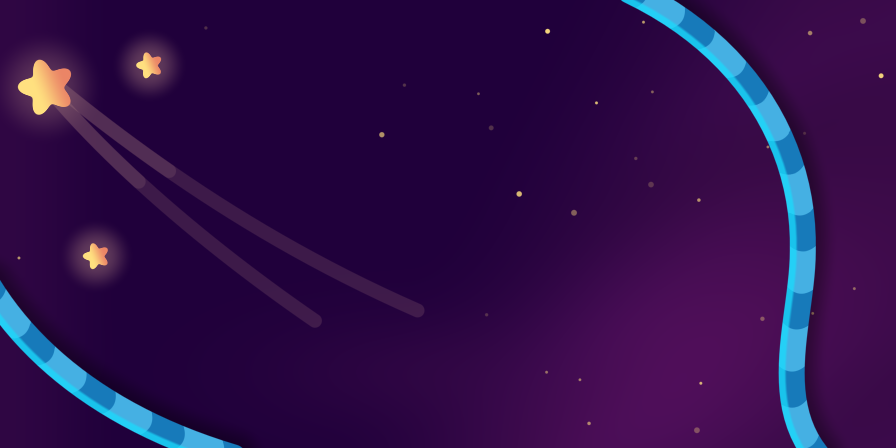
This background is drawn by a WebGL 1 fragment shader. Its source:

```glsl
precision highp float;
// Night sky with a shooting star, two glowing small stars and striped blue ropes.

uniform vec2 u_resolution;

#define ROPE_HALF_WIDTH 0.029
#define STRIPE_PERIOD 0.175
#define STRIPE_FILL 0.23
#define TRAIL_HALF_WIDTH 0.0155
#define SPECK_CELL 0.125
#define SPECK_DENSITY 0.42
#define CURVE_STEPS 24

const vec3 NIGHT = vec3(0.125, 0.0, 0.23);
const vec3 PURPLE = vec3(0.225, 0.04, 0.285);
const vec3 MAGENTA = vec3(0.33, 0.06, 0.36);
const vec3 MAUVE = vec3(0.60, 0.43, 0.47);
const vec3 ROPE_LIGHT = vec3(0.27, 0.69, 0.89);
const vec3 ROPE_DARK = vec3(0.09, 0.48, 0.73);
const vec3 ROPE_RIM = vec3(0.10, 0.86, 0.99);
const vec3 STAR_YELLOW = vec3(1.0, 0.88, 0.50);
const vec3 STAR_CORAL = vec3(0.92, 0.52, 0.40);

float pixel;

vec2 hash2(vec2 p) {
    vec3 q = fract(p.xyx * vec3(0.1031, 0.1030, 0.0973));
    q += dot(q, q.yzx + 33.33);
    return fract((q.xx + q.yz) * q.zy);
}

float corner(vec2 cell, vec2 f, vec2 o) {
    return dot(hash2(cell + o) * 2.0 - 1.0, f - o);
}

float gradientNoise(vec2 p) {
    vec2 i = floor(p), f = fract(p);
    vec2 u = f * f * (3.0 - 2.0 * f);
    return mix(mix(corner(i, f, vec2(0, 0)), corner(i, f, vec2(1, 0)), u.x),
               mix(corner(i, f, vec2(0, 1)), corner(i, f, vec2(1, 1)), u.x), u.y);
}

float fill(float d) { return 1.0 - smoothstep(-pixel, pixel, d); }

vec2 bezier(vec2 a, vec2 b, vec2 c, vec2 d, float t) {
    float s = 1.0 - t;
    return s * s * s * a + 3.0 * s * t * (s * b + t * c) + t * t * t * d;
}

// Signed distance, arc length at the nearest point, total arc length
vec3 curve(vec2 p, vec2 a, vec2 b, vec2 c, vec2 d) {
    vec3 best = vec3(9.0, 0.0, 0.0);
    vec2 from = a;
    for (int i = 1; i <= CURVE_STEPS; i++) {
        vec2 to = bezier(a, b, c, d, float(i) / float(CURVE_STEPS));
        vec2 v = to - from, w = p - from;
        float h = clamp(dot(w, v) / dot(v, v), 0.0, 1.0);
        float dist = length(w - h * v);
        if (dist < abs(best.x)) {
            best.x = v.x * w.y < v.y * w.x ? -dist : dist;
            best.y = best.z + h * length(v);
        }
        best.z += length(v);
        from = to;
    }
    return best;
}

vec3 sky(vec2 p) {
    float right = smoothstep(0.72, 1.4, p.x - 0.5 * p.y);
    float left = 0.6 * (1.0 - smoothstep(0.0, 0.28, p.x));
    vec3 col = mix(NIGHT, PURPLE, max(right, left));
    vec2 g = p - vec2(1.58, 0.22);
    g = vec2(dot(g, vec2(0.83, 0.55)) / 0.48, dot(g, vec2(-0.55, 0.83)) / 0.22);
    col = mix(col, MAGENTA, 0.75 * exp(-dot(g, g)));
    g = (p - vec2(0.95, 0.17)) / vec2(0.35, 0.13);
    col = mix(col, PURPLE, 0.5 * exp(-dot(g, g)));
    // Faint diagonal veils
    float veil = gradientNoise(vec2(p.x + p.y, 4.0 * (p.y - 0.65 * p.x)));
    return col * (1.0 + 0.16 * veil * right);
}

// Specks, dense on the right and sparse on the left
vec3 specks(vec3 col, vec2 p) {
    vec2 cell = floor(p / SPECK_CELL);
    vec2 pick = hash2(cell + 17.0);
    vec2 center = (cell + 0.15 + 0.7 * hash2(cell + 5.0)) * SPECK_CELL;
    float density = SPECK_DENSITY * (0.25 + 0.75 * smoothstep(0.9, 1.4, p.x));
    float radius = mix(0.003, 0.0065, pick.y * pick.y);
    float glow = mix(0.2, 0.95, fract(pick.y * 7.3));
    return mix(col, STAR_YELLOW, fill(length(p - center) - radius) * step(pick.x, density) * glow);
}

// Round-ended stroke with a brighter part near its head
vec3 trail(vec3 col, vec3 c, float head) {
    float tip = length(vec2(c.x, max(c.y - head, 0.0)));
    col = mix(col, MAUVE, 0.24 * fill(abs(c.x) - TRAIL_HALF_WIDTH));
    return mix(col, MAUVE, 0.22 * fill(tip - TRAIL_HALF_WIDTH));
}

vec3 star(vec3 col, vec2 p, float radius, float haloRadius, float halo) {
    float r = length(p), angle = atan(p.y, p.x);
    col = mix(col, MAUVE, halo * (1.0 - smoothstep(0.25, 1.0, r / haloRadius)));
    float edge = radius * (0.81 + 0.19 * cos(5.0 * (angle - 0.61)));
    vec3 body = mix(STAR_YELLOW, STAR_CORAL, smoothstep(-0.5, 0.8, (p.x + 0.4 * p.y) / radius));
    return mix(col, body, fill(r - edge));
}

vec3 rope(vec3 col, vec3 c) {
    float side = c.x / ROPE_HALF_WIDTH;
    float shade = 0.35 * step(0.0, side) * (1.0 - smoothstep(0.8, 2.8, side));
    float band = abs(fract((c.y + 0.012 * side * side) / STRIPE_PERIOD + 0.5) - 0.5);
    vec3 body = mix(ROPE_LIGHT, ROPE_DARK, fill((band - STRIPE_FILL) * STRIPE_PERIOD));
    body = mix(body, ROPE_RIM, 0.75 * (1.0 - smoothstep(-0.6, -0.35, side)));
    return mix(col * (1.0 - shade), body, fill(abs(c.x) - ROPE_HALF_WIDTH));
}

void main() {
    vec2 p = gl_FragCoord.xy / u_resolution.y;
    pixel = 0.75 / u_resolution.y;
    vec3 col = specks(sky(p), p);

    // Shooting star and its companions
    col = trail(col, curve(p, vec2(0.13, 0.805), vec2(0.339, 0.635), vec2(0.599, 0.453), vec2(0.932, 0.307)), 0.31);
    col = trail(col, curve(p, vec2(0.117, 0.792), vec2(0.273, 0.609), vec2(0.495, 0.427), vec2(0.703, 0.284)), 0.276);
    col = star(col, p - vec2(0.104, 0.805), 0.064, 0.13, 0.4);
    col = star(col, p - vec2(0.334, 0.854), 0.03, 0.085, 0.5);
    col = star(col, p - vec2(0.215, 0.428), 0.03, 0.085, 0.5);

    // Ropes: the right one joins two curves with continuous stripes
    vec3 upper = curve(p, vec2(1.406, 1.021), vec2(1.667, 0.896), vec2(1.797, 0.674), vec2(1.792, 0.44));
    vec3 lower = curve(p, vec2(1.792, 0.44), vec2(1.792, 0.297), vec2(1.719, 0.115), vec2(1.823, -0.016));
    lower.y += upper.z;
    if (abs(lower.x) < abs(upper.x)) upper = lower;
    col = rope(col, upper);
    col = rope(col, curve(p, vec2(-0.026, 0.362), vec2(0.078, 0.193), vec2(0.26, 0.057), vec2(0.521, -0.021)));

    gl_FragColor = vec4(col, 1.0);
}
```
